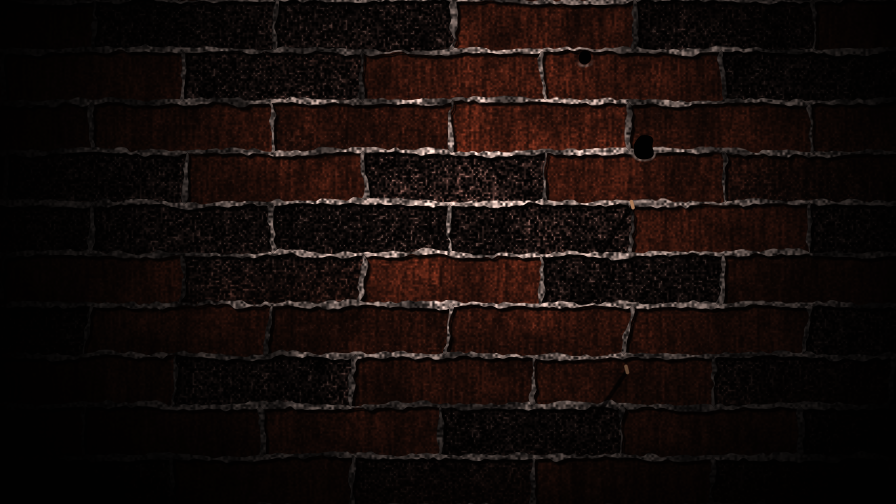
This texture is drawn by a Shadertoy shader. Its source:

```glsl
// Old brick wall in running bond, raked by a dim spotlight from the upper left.
// Each point finds its brick and the distance to the nearest joint; noise roughens
// the mortar ridges, their shadows and the brick faces.

const vec2 BRICK = vec2(0.3565, 0.1007);   // brick pitch, in canvas heights

float hash(vec2 p) {
    vec3 q = fract(p.xyx * vec3(0.1031, 0.103, 0.0973));
    q += dot(q, q.yzx + 33.33);
    return fract((q.x + q.y) * q.z);
}

float noise(vec2 p) {
    vec2 i = floor(p), f = fract(p);
    f *= f * (3.0 - 2.0 * f);
    return mix(mix(hash(i), hash(i + vec2(1, 0)), f.x),
               mix(hash(i + vec2(0, 1)), hash(i + vec2(1, 1)), f.x), f.y);
}

float fbm(vec2 p) {
    float sum = 0.0, amp = 0.5;
    for (int i = 0; i < 4; i++) {
        sum += amp * noise(p);
        p = p * 2.03 + 17.0;
        amp *= 0.5;
    }
    return sum / 0.9375;
}

// Brick index in xy, distances to the vertical and horizontal joints in zw
vec4 wall(vec2 p) {
    p += 0.010 * (vec2(noise(p * 16.0), noise(p * 14.0 + 40.0)) - 0.5);
    p += 0.006 * (vec2(noise(p * 75.0), noise(p * 80.0 + 9.0)) - 0.5);
    vec2 uv = p / BRICK;
    float row = floor(uv.y);
    uv.x += 0.5 * mod(row, 2.0) - 0.517 + 0.065 * smoothstep(0.55, 0.75, p.y);
    uv.x += 0.03 * (hash(vec2(row, 5.0)) - 0.5);
    vec2 edge = (0.5 - abs(fract(uv) - 0.5)) * BRICK;
    return vec4(floor(uv), edge);
}

// Coverage of the raised mortar; upright joints are thinner
float mortar(vec2 p, float soft) {
    vec2 edge = wall(p).zw;
    float width = 0.0015 + 0.0065 * noise(p * 38.0 + 3.0);
    float d = min(edge.x + 0.0008, edge.y);
    return 1.0 - smoothstep(width - soft, width + soft, d);
}

float segment(vec2 p, vec2 a, vec2 b) {
    vec2 ab = b - a;
    return length(p - a - ab * clamp(dot(p - a, ab) / dot(ab, ab), 0.0, 1.0));
}

void mainImage(out vec4 fragColor, in vec2 fragCoord) {
    float px = 1.0 / iResolution.y;
    vec2 p = vec2(fragCoord.x, iResolution.y - fragCoord.y) * px;   // y runs down
    float soft = max(0.0015, 0.7 * px);
    vec4 brick = wall(p);

    // Brick tint: fired red or sooty brown, redder away from the middle rows
    float tint = hash(brick.xy + 11.0);
    float middle = abs(p.y - 0.42);
    float red = smoothstep(0.5, 0.75, tint + 0.7 * middle + 0.12 * (p.x - 0.9));
    vec3 color = mix(vec3(0.19, 0.125, 0.11), vec3(0.37, 0.145, 0.085), red);
    color *= 0.75 + 0.5 * hash(brick.xy + 31.0);

    // Face wear: pitted grain, upright scratches, broad stains and pale grit
    float grain = noise(p * 240.0);
    float streak = noise(p * vec2(190.0, 22.0) + brick.xy * 7.0);
    float stain = fbm(p * 13.0);
    float pits = mix(grain * grain * 1.7, 0.35 + 0.6 * grain, red);
    color *= pits * (0.55 + 0.6 * streak) * (0.45 + 1.1 * stain);
    color += vec3(0.17, 0.14, 0.13) * smoothstep(0.8, 1.0, grain) * (1.0 - 0.75 * red);

    // Shadow thrown right and down by the mortar, then the lit ridge itself
    float shade = max(mortar(p - vec2(0.006, 0.007), 0.003),
                      mortar(p - vec2(0.003, 0.004), 0.003));
    color *= 1.0 - 0.88 * shade;
    float crumbs = noise(p * 200.0 + 70.0);
    float broken = smoothstep(0.25, 0.6, fbm(p * 11.0 + 20.0));
    vec3 ridge = vec3(0.92, 0.79, 0.74) * (0.12 + 1.05 * crumbs) * (0.35 + 0.75 * broken);
    ridge *= mix(0.7, 1.0, step(brick.w, brick.z));
    color = mix(color, ridge, mortar(p, soft));

    // Two chipped holes with a pale lower rim
    for (int i = 0; i < 2; i++) {
        float k = float(i);
        vec2 h = p - mix(vec2(1.278, 0.292), vec2(1.158, 0.115), k);
        float d = length(h) - mix(0.021, 0.011, k) + 0.012 * (noise(p * 55.0) - 0.5);
        float rim = (1.0 - smoothstep(0.0, 0.007, abs(d - 0.003))) * smoothstep(0.0, 0.02, h.y);
        color = mix(color, vec3(0.65, 0.55, 0.51) * (0.3 + crumbs), 0.7 * rim);
        color *= smoothstep(-soft, soft, d);
    }

    // Two nails, each with a slanting shadow
    for (int i = 0; i < 2; i++) {
        vec2 nail = p - mix(vec2(1.253, 0.404), vec2(1.242, 0.731), float(i));
        float shadowDist = segment(nail, vec2(0.0, 0.008), vec2(-0.062, 0.1));
        color *= 0.2 + 0.8 * smoothstep(0.002, 0.005 + soft, shadowDist);
        float head = segment(nail, vec2(0.0, -0.004), vec2(0.003, 0.008));
        color = mix(color, vec3(0.78, 0.56, 0.4), 1.0 - smoothstep(0.002, 0.002 + 2.0 * soft, head));
    }

    // Spotlight pool fading to black
    vec2 s = (p - vec2(0.95, 0.37)) / vec2(0.64, 0.54);
    float r2 = dot(s, s);
    color *= 1.08 * exp(-0.95 * r2 - 0.35 * r2 * r2);
    fragColor = vec4(clamp(color + vec3(0.004, 0.003, 0.003), 0.0, 1.0), 1.0);
}
```
